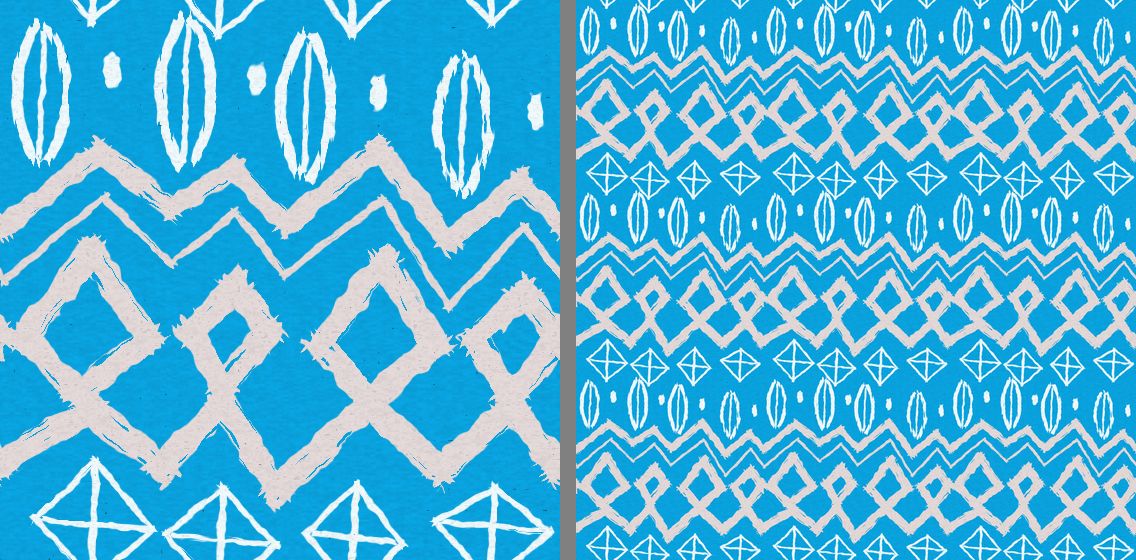
Left, the tile; right, the same tile 3 across and 3 down.
A WebGL 1 fragment shader for this pattern:

```glsl
precision highp float;
uniform vec2 u_resolution;

#define SKY vec3(0.035, 0.632, 0.865)
#define STONE vec3(0.885, 0.845, 0.845)
#define CHALK vec3(0.93, 0.97, 0.98)
#define LATTICE_W 0.0235
#define ZIGZAG_W 0.0185
#define THIN_W 0.0065
#define LEAF_W 0.0105
#define DRYNESS 0.7
#define WOBBLE 0.005
#define GRAIN 0.12
#define SOFTNESS 0.0016

// Columns share these turning points
const vec4 PEAK_X = vec4(0.178, 0.414, 0.677, 0.931);
const vec4 VALLEY_X = vec4(0.007, 0.306, 0.510, 0.801);

float hash(vec2 p) {
  return fract(sin(dot(p, vec2(127.1, 311.7))) * 43758.5453);
}

float noise(vec2 p, vec2 period) {
  vec2 i = floor(p), f = fract(p);
  f *= f * (3.0 - 2.0 * f);
  vec2 lo = mod(i, period), hi = mod(i + 1.0, period);
  return mix(mix(hash(lo), hash(vec2(hi.x, lo.y)), f.x),
             mix(hash(vec2(lo.x, hi.y)), hash(hi), f.x), f.y);
}

float localNoise(vec2 p) { return noise(p, vec2(512.0)); }

float tiled(vec2 p, float freq) { return noise(p * freq, vec2(freq)); }

vec2 wrap(vec2 v) { return v - floor(v + 0.5); }

// Dry brush stroke with ragged sides and frayed ends
float brush(vec2 p, vec2 a, vec2 b, float w) {
  vec2 dir = normalize(b - a);
  vec2 q = wrap(p - 0.5 * (a + b));
  q = vec2(dot(q, dir), dir.x * q.y - dir.y * q.x);
  vec2 box = abs(q) - vec2(0.5 * distance(a, b) + w, w);
  if (max(box.x, box.y) > 0.03) return 0.03;
  float seed = 64.0 + 40.0 * dot(a, vec2(3.0, 7.0));
  float bristle = localNoise(q * vec2(14.0, 220.0) + seed);
  float side = localNoise(vec2(q.x * 45.0 + seed, 9.0 * sign(q.y) + 20.0));
  box += (vec2(bristle, side) - 0.5) * vec2(0.9 * w + 0.008, 0.45 * w);
  return max(box.x, box.y) + DRYNESS * w * smoothstep(0.72, 0.92, bristle);
}

float zigzag(vec2 p, vec4 peakX, vec4 peakY, vec4 valleyX, vec4 valleyY, float w) {
  vec4 nextX = valleyX.yzwx + vec4(0.0, 0.0, 0.0, 1.0), nextY = valleyY.yzwx;
  float d = 1.0;
  for (int i = 0; i < 4; i++) {
    vec2 peak = vec2(peakX[i], peakY[i]);
    d = min(d, brush(p, vec2(valleyX[i], valleyY[i]), peak, w));
    d = min(d, brush(p, peak, vec2(nextX[i], nextY[i]), w));
  }
  return d;
}

// Skewed diamonds; crossW > 0 adds the two diagonals
float diamonds(vec2 p, vec4 x, vec4 y, vec4 halfWidth, vec4 rise, vec2 lean,
               float w, float crossW) {
  float d = 1.0;
  for (int i = 0; i < 4; i++) {
    vec2 c = vec2(x[i], y[i]);
    vec2 side = vec2(halfWidth[i], -lean.y);
    vec2 top = c + vec2(lean.x, rise[i]), bottom = c - vec2(lean.x, 0.1);
    d = min(d, min(brush(p, c - side, top, w), brush(p, top, c + side, w)));
    d = min(d, min(brush(p, c + side, bottom, w), brush(p, bottom, c - side, w)));
    if (crossW > 0.0) {
      d = min(d, brush(p, top, bottom, crossW));
      d = min(d, brush(p, c - 0.85 * side, c + 0.85 * side, crossW * 0.8));
    }
  }
  return d;
}

float leaf(vec2 q, vec2 size, float seed) {
  float u = q.y / size.y;
  float bristle = localNoise(q * vec2(200.0, 14.0) + seed);
  float d = abs(abs(q.x) - size.x * (1.0 - 0.85 * u * u)) - LEAF_W;
  d += 0.009 * smoothstep(0.6, 0.95, bristle);
  return max(d, abs(q.y) - size.y + 0.03 * (bristle - 0.4));
}

float leavesAndDots(vec2 p, vec4 x, vec4 y, vec4 halfHeight) {
  float d = 1.0;
  for (int i = 0; i < 4; i++) {
    float seed = 60.0 + 17.0 * float(i);
    vec2 c = vec2(x[i], y[i]), rib = vec2(0.004, halfHeight[i] * 0.85);
    vec2 q = wrap(p - c);
    d = min(d, leaf(q, vec2(0.045, halfHeight[i]), seed));
    d = min(d, brush(p, c - rib, c + rib, 0.005));
    vec2 dotQ = wrap(p - c - vec2(0.128, 0.02 + 0.02 * hash(vec2(seed))));
    float ragged = 0.008 * (localNoise(dotQ * 90.0 + seed) - 0.5);
    d = min(d, (length(dotQ / vec2(0.0145, 0.031)) - 1.0) * 0.0145 + ragged);
  }
  return d;
}

float cover(float d) {
  float blur = max(SOFTNESS, 0.75 / u_resolution.y);
  return 1.0 - smoothstep(-blur, blur, d);
}

void main() {
  vec2 uv = gl_FragCoord.xy / u_resolution;
  vec2 p = uv + WOBBLE * (vec2(tiled(uv, 32.0), tiled(uv + 0.37, 32.0)) - 0.5)
    + 0.6 * WOBBLE * (vec2(tiled(uv, 110.0), tiled(uv + 0.61, 110.0)) - 0.5);

  // Stone bands: two zigzags, diamonds and the lower lattice edge
  float stone = zigzag(p, PEAK_X, vec4(0.729, 0.698, 0.733, 0.674),
    VALLEY_X, vec4(0.596, 0.629, 0.599, 0.568), ZIGZAG_W);
  stone = min(stone, zigzag(p, PEAK_X + 0.007, vec4(0.648, 0.620, 0.642, 0.596),
    VALLEY_X, vec4(0.499, 0.529, 0.510, 0.453), THIN_W));
  stone = min(stone, diamonds(p, vec4(0.153, 0.410, 0.674, 0.925),
    vec4(0.397, 0.408, 0.385, 0.395), vec4(0.111, 0.069, 0.100, 0.076),
    vec4(0.150, 0.082, 0.150, 0.082), vec2(0.011, 0.0), LATTICE_W, 0.0));
  stone = min(stone, zigzag(p, PEAK_X - 0.018, vec4(0.268, 0.275, 0.280, 0.272),
    VALLEY_X - 0.014, vec4(0.167, 0.167, 0.125, 0.160), LATTICE_W));

  // Chalk bands: leaves with dots, and crossed diamonds over the seam
  float chalk = leavesAndDots(p, vec4(0.075, 0.332, 0.547, 0.827),
    vec4(0.833, 0.836, 0.810, 0.781), vec4(0.126, 0.138, 0.132, 0.126));
  chalk = min(chalk, diamonds(p, vec4(0.167, 0.394, 0.632, 0.880),
    vec4(0.064, 0.036, 0.040, 0.060), vec4(0.104, 0.098, 0.085, 0.101),
    vec4(0.113, 0.094, 0.094, 0.070), vec2(0.004, 0.010), 0.0055, 0.0065));

  // Paper fibres and sparse dark specks
  float paint = max(cover(stone), cover(chalk));
  float fibre = noise(uv * vec2(96.0, 256.0), vec2(96.0, 256.0));
  float weave = 0.6 * fibre + 0.4 * tiled(uv, 300.0);
  vec3 color = mix(mix(SKY, STONE, cover(stone)), CHALK, cover(chalk));
  color *= 1.0 + GRAIN * (weave - 0.5);
  color *= 1.0 - 0.13 * paint * smoothstep(0.62, 0.9, weave);
  color *= 1.0 - 0.45 * smoothstep(0.965, 1.0, tiled(uv + 0.23, 160.0));
  gl_FragColor = vec4(clamp(color, 0.0, 1.0), 1.0);
}
```
